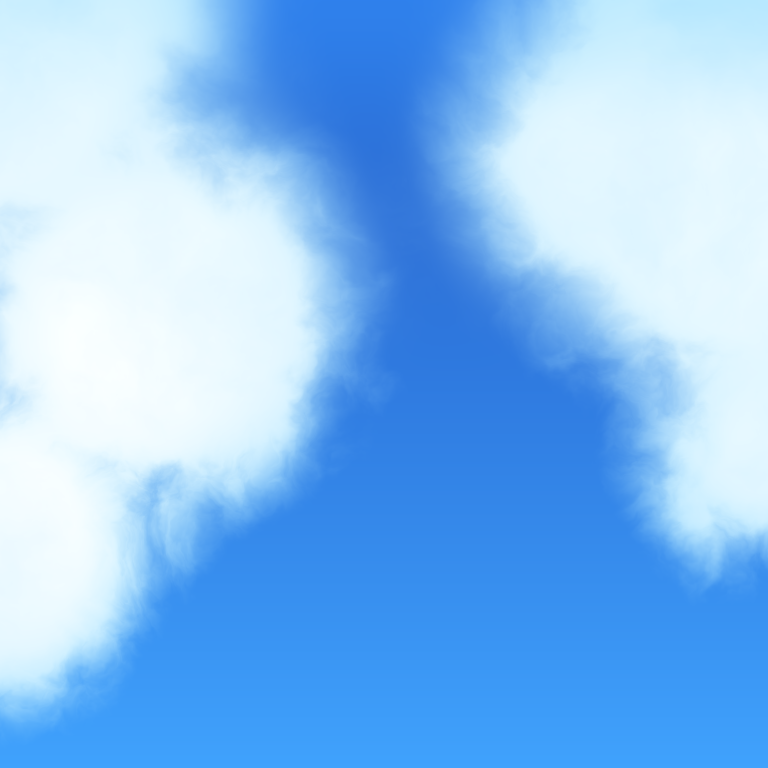
Write a WebGL 1 fragment shader that draws this texture.

```glsl
precision highp float;

uniform vec2 u_resolution;

float hash(vec2 p) {
  return fract(sin(dot(p, vec2(127.1, 311.7))) * 43758.5453);
}

float valueNoise(vec2 p) {
  vec2 cell = floor(p);
  vec2 f = fract(p);
  vec2 s = f * f * (3.0 - 2.0 * f);
  float low = mix(hash(cell), hash(cell + vec2(1.0, 0.0)), s.x);
  float high = mix(hash(cell + vec2(0.0, 1.0)), hash(cell + vec2(1.0, 1.0)), s.x);
  return mix(low, high, s.y);
}

// Fractal noise, centred on zero
float fbm(vec2 p) {
  float sum = 0.0;
  float amplitude = 0.5;
  mat2 turn = mat2(1.6, 1.2, -1.2, 1.6);
  for (int i = 0; i < 6; i++) {
    sum += amplitude * (valueNoise(p) - 0.5);
    p = turn * p + 17.3;
    amplitude *= 0.54;
  }
  return sum;
}

float smoothUnion(float a, float b, float k) {
  float h = max(k - abs(a - b), 0.0) / k;
  return min(a, b) - h * h * k * 0.25;
}

float puff(vec2 p, vec2 center, float radius) {
  return length(p - center) - radius;
}

float leftCloud(vec2 p) {
  float d = puff(p, vec2(-0.05, 1.0), 0.34);
  d = smoothUnion(d, puff(p, vec2(0.2, 0.597), 0.255), 0.1);
  return smoothUnion(d, puff(p, vec2(0.0, 0.3), 0.212), 0.1);
}

float rightCloud(vec2 p) {
  float d = puff(p, vec2(0.79, 0.8), 0.19);
  d = smoothUnion(d, puff(p, vec2(1.0, 0.75), 0.31), 0.1);
  d = smoothUnion(d, puff(p, vec2(0.9, 1.0), 0.2), 0.1);
  return smoothUnion(d, puff(p, vec2(1.0, 0.43), 0.16), 0.1);
}

vec3 skyColor(float height) {
  vec3 deep = vec3(0.165, 0.435, 0.845);
  vec3 horizon = vec3(0.25, 0.635, 0.99);
  vec3 zenith = vec3(0.185, 0.505, 0.925);
  vec3 sky = mix(deep, horizon, pow(clamp(1.0 - height / 0.68, 0.0, 1.0), 1.1));
  return mix(sky, zenith, smoothstep(0.75, 1.02, height));
}

// Blue rim, pale body, bright core and tinted upper parts
vec3 cloudColor(vec2 p, float d, float grain) {
  vec3 rim = vec3(0.67, 0.89, 1.0);
  vec3 body = vec3(0.89, 0.968, 1.0);
  vec3 core = vec3(0.975, 0.997, 1.0);
  vec3 color = mix(rim, body, smoothstep(0.03, -0.11, d));
  vec2 offset = (p - vec2(0.09, 0.44)) / vec2(0.24, 0.3);
  color = mix(color, core, exp(-dot(offset, offset)) * smoothstep(0.0, -0.12, d));
  float tint = smoothstep(0.8, 1.05, p.y) * mix(0.55, 0.95, smoothstep(0.5, 1.0, p.x));
  color = mix(color, vec3(0.69, 0.9, 0.995), tint);
  return color + grain * vec3(0.07, 0.03, 0.0);
}

void main() {
  vec2 p = gl_FragCoord.xy / u_resolution;

  // Warped wisps along the cloud edges
  vec2 warp = vec2(fbm(p * 7.0 + 3.1), fbm(p * 7.0 + 41.7));
  float wisps = fbm(p * 11.0 + warp * 1.6);
  float d = smoothUnion(leftCloud(p), rightCloud(p), 0.06);
  float roughness = mix(0.1, 0.06, smoothstep(0.75, 1.0, p.y) * step(p.x, 0.45));
  float edge = d + wisps * roughness;

  // Broad soft edges above, tighter ones below
  float softness = mix(0.05, 0.085, smoothstep(0.25, 0.6, p.y));
  float cover = smoothstep(softness, -softness, edge);

  // Thin haze between the clouds
  float hazeBand = smoothstep(0.5, 0.7, p.y) * smoothstep(0.13, 0.0, d);
  float haze = hazeBand * clamp(0.12 + wisps * 0.35, 0.0, 0.3);
  cover = max(cover, haze + cover * (1.0 - haze));

  vec3 color = mix(skyColor(p.y), cloudColor(p, edge, wisps), cover);
  gl_FragColor = vec4(color, 1.0);
}
```
